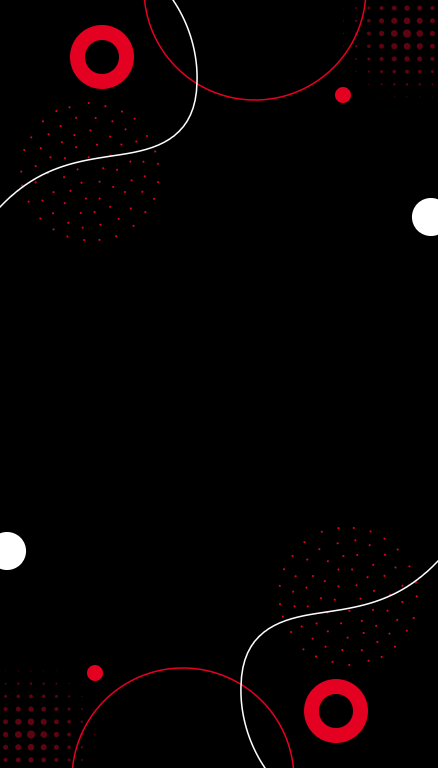
Give the GLSL for this background, as a Shadertoy shader.

```glsl
const float TAU = 6.2831853;
const vec3 BLACK = vec3(0.0);
const vec3 RED = vec3(0.89, 0.0, 0.13);
const vec3 DARK_RED = vec3(0.37, 0.01, 0.07);
const vec3 WHITE = vec3(1.0);

float hash(vec2 p) {
    return fract(sin(dot(p, vec2(127.1, 311.7))) * 43758.545);
}

// Antialiased coverage of a signed distance
float cover(float dist, float pixel) {
    return clamp(0.5 - dist / pixel, 0.0, 1.0);
}

float disc(vec2 p, vec2 centre, float radius) {
    return length(p - centre) - radius;
}

float ring(vec2 p, vec2 centre, float radius, float halfWidth) {
    return abs(length(p - centre) - radius) - halfWidth;
}

float segment(vec2 p, vec2 a, vec2 b) {
    vec2 ab = b - a;
    float t = clamp(dot(p - a, ab) / dot(ab, ab), 0.0, 1.0);
    return length(p - a - ab * t);
}

vec2 bezierPoint(vec2 a, vec2 b, vec2 c, vec2 d, float t) {
    float s = 1.0 - t;
    return s * s * s * a + 3.0 * s * t * (s * b + t * c) + t * t * t * d;
}

// Distance to a cubic curve, walked as short chords
float bezier(vec2 p, vec2 a, vec2 b, vec2 c, vec2 d) {
    const int STEPS = 20;
    float dist = 1e3;
    vec2 last = a;
    for (int i = 1; i <= STEPS; i++) {
        vec2 next = bezierPoint(a, b, c, d, float(i) / float(STEPS));
        dist = min(dist, segment(p, last, next));
        last = next;
    }
    return dist;
}

// Square grid of dots that shrink away from the centre
float halftone(vec2 p, vec2 centre, float pitch, float maxRadius, float falloff) {
    vec2 cell = round((p - centre) / pitch);
    float radius = maxRadius - falloff * length(cell) * pitch;
    float dist = disc(p - centre, cell * pitch, radius);
    return radius > 0.0 ? dist : 1.0;
}

// Concentric rings of small, slightly scattered dots
float dottedDisc(vec2 p, vec2 centre, float spacing, float dotRadius) {
    vec2 q = p - centre;
    float dist = 1.0;
    for (int i = 1; i <= 5; i++) {
        float level = float(i);
        float sector = TAU / (5.0 * level);
        float turn = level * 0.37;
        float id = mod(round((atan(q.y, q.x) - turn) / sector), 5.0 * level);
        float wobble = (hash(vec2(id, level)) - 0.5) * 0.3;
        float angle = (id + wobble) * sector + turn;
        float radius = spacing * (level + (hash(vec2(level, id + 9.0)) - 0.5) * 0.2);
        dist = min(dist, disc(q, radius * vec2(cos(angle), sin(angle)), dotRadius));
    }
    return dist;
}

// White wave made of three joined curves
float wave(vec2 p, float halfWidth) {
    vec2 bend = vec2(-0.0573, 0.7865);
    vec2 middle = vec2(-0.2969, 0.5911);
    float upper = bezier(p, vec2(-0.1198, 1.0), vec2(-0.0755, 0.935), vec2(-0.0547, 0.857), bend);
    float turn = bezier(p, bend, vec2(-0.0599, 0.612), vec2(-0.2057, 0.606), middle);
    float lower = bezier(p, middle, vec2(-0.388, 0.577), vec2(-0.4792, 0.557), vec2(-0.5703, 0.461));
    return min(upper, min(turn, lower)) - halfWidth;
}

void mainImage(out vec4 fragColor, in vec2 fragCoord) {
    // Centred units: half the canvas height is 1
    float pixel = 2.0 / iResolution.y;
    vec2 p = (fragCoord - 0.5 * iResolution.xy) * pixel;

    // The lower half is the upper half turned by 180 degrees
    if (p.y < 0.0) p = -p;

    vec3 color = BLACK;

    // Dot fields
    float grid = halftone(p, vec2(0.4896, 0.9128), 0.0331, 0.0104, 0.055);
    color = mix(color, DARK_RED, cover(grid, pixel));
    float scatter = dottedDisc(p, vec2(-0.3359, 0.5521), 0.0357, 0.0026);
    color = mix(color, RED, cover(scatter, pixel));

    // Red circles
    float red = ring(p, vec2(0.0938, 1.0286), 0.289, 0.002);
    red = min(red, ring(p, vec2(-0.3047, 0.8516), 0.0638, 0.0195));
    red = min(red, disc(p, vec2(0.3229, 0.7526), 0.0208));
    color = mix(color, RED, cover(red, pixel));

    // White disc and wave
    float white = min(disc(p, vec2(0.552, 0.4349), 0.0495), wave(p, 0.002));
    color = mix(color, WHITE, cover(white, pixel));

    fragColor = vec4(color, 1.0);
}
```
